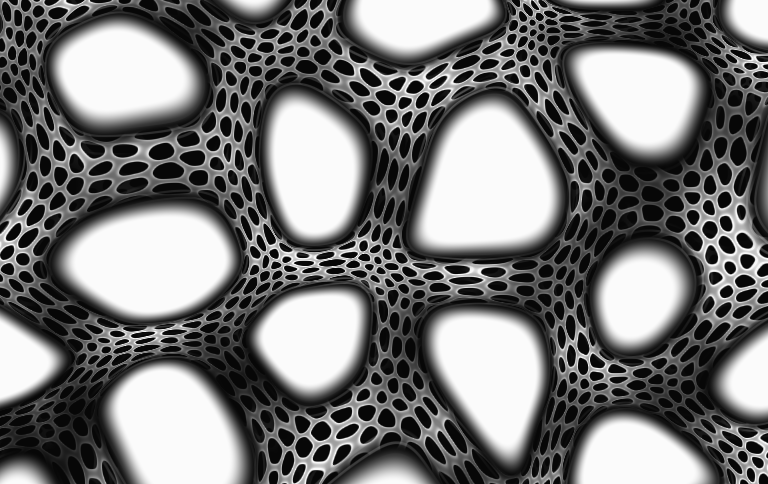
Reproduce this background procedurally as a Shadertoy shader.

```glsl
// Black and white web of perforated struts around large glowing openings.
// Soft hexagonal cells give the openings; the same cells, at a finer scale and
// pulled toward the opening centres, give the stretched perforations.

const float ROW_HEIGHT = 0.866;
const float OPENING_SCALE = 2.5;    // openings per canvas height
const float MESH_SCALE = 8.3;       // perforations per opening spacing
const mat2 GRID_TILT = mat2(0.94, 0.342, -0.342, 0.94);

vec2 hash2(vec2 p) {
    vec3 a = fract(p.xyx * vec3(0.1031, 0.1030, 0.0973));
    a += dot(a, a.yzx + 33.33);
    return fract((a.xx + a.yz) * a.zy);
}

float gradientDot(vec2 corner, vec2 offset) {
    return dot(hash2(corner) * 2.0 - 1.0, offset);
}

float gradientNoise(vec2 p) {
    vec2 i = floor(p), f = p - i;
    vec2 u = f * f * f * (f * (f * 6.0 - 15.0) + 10.0);
    vec2 e = vec2(1.0, 0.0);
    float low = mix(gradientDot(i, f), gradientDot(i + e, f - e), u.x);
    float high = mix(gradientDot(i + e.yx, f - e.yx), gradientDot(i + 1.0, f - 1.0), u.x);
    return mix(low, high, u.y);
}

// xy: blended cell centre, z: depth into the cell (about 0.4 at junctions,
// 0.7 on borders, rising toward the centre).
vec3 softCells(vec2 p, float jitter, float tightness) {
    float total = 0.0, squares = 0.0;
    vec2 centre = vec2(0.0);
    for (int j = -2; j <= 2; j++) {
        float row = floor(p.y / ROW_HEIGHT) + float(j);
        float shift = 0.5 * mod(row, 2.0);
        for (int i = -2; i <= 2; i++) {
            vec2 id = vec2(floor(p.x - shift) + float(i), row);
            vec2 c = vec2(id.x + shift + 0.5, (row + 0.5) * ROW_HEIGHT);
            c += jitter * (hash2(id + 40.0) - 0.5);
            float weight = exp(-tightness * dot(c - p, c - p));
            total += weight;
            squares += weight * weight;
            centre += weight * c;
        }
    }
    float mixing = 1.0 - squares / (total * total);
    return vec3(centre / total, -log(max(mixing, 1e-4)));
}

// Rib coverage in x, brightness across the rib in y.
vec2 meshRibs(vec2 p, float thickness) {
    float depth = softCells(p, 0.4, 7.0).z;
    float blur = clamp(fwidth(depth), 0.02, 0.8) * 0.7;
    float cover = 1.0 - smoothstep(thickness - blur, thickness + blur, depth);
    return vec2(cover, 0.7 + 0.5 * smoothstep(0.4, thickness, depth));
}

// Thin strands that follow the rims of the openings.
float rimStrands(float depth, float wobble) {
    float phase = depth * 3.2 + wobble;
    float blur = clamp(fwidth(phase), 0.02, 0.5);
    float line = abs(fract(phase) - 0.5);
    float band = smoothstep(0.8, 1.1, depth) * (1.0 - smoothstep(1.3, 1.7, depth));
    return band * (1.0 - smoothstep(0.05, 0.08 + blur, line));
}

void mainImage(out vec4 fragColor, in vec2 fragCoord) {
    vec2 p = fragCoord / iResolution.y * OPENING_SCALE + vec2(3.2, 5.3);

    // Large openings, bent out of regular shape
    vec2 bend = vec2(gradientNoise(p * 0.8), gradientNoise(p * 0.8 + 17.0));
    vec2 q = GRID_TILT * (p + 0.34 * bend);
    vec3 opening = softCells(q, 0.4, 7.5);
    float depth = opening.z;
    vec2 inward = opening.xy - q;

    // Surface coordinates, squeezed across struts and toward the rims
    float stretch = 0.33 + 0.22 * gradientNoise(p * 0.9 + 31.0);
    float pull = stretch + 0.36 * smoothstep(0.65, 2.0, depth);
    vec2 surface = (q + inward * pull) * MESH_SCALE;

    // Broad light and shade
    float light = smoothstep(-0.4, 0.42, gradientNoise(p * 1.3 + 5.0));
    float detail = gradientNoise(p * 4.0 + 9.0);
    float tone = mix(0.26, 1.0, light) + 0.3 * detail;
    tone *= 1.0 + 1.0 * dot(inward, vec2(-0.5, 0.8));
    float visible = 1.0 - smoothstep(0.85, 1.5, depth);

    // Dim rear layer, strands, then the front mesh
    float shade = 0.028;
    float rear = meshRibs(surface * 1.15 + vec2(7.4, 3.7), 0.9).x;
    shade += 0.07 * rear * visible * smoothstep(0.0, 0.4, detail);
    shade += 0.26 * light * rimStrands(depth, gradientNoise(p * 2.0) * 2.0);
    vec2 ribs = meshRibs(surface, 1.1 + 0.22 * light + 0.2 * detail);
    shade = mix(shade, clamp(tone * ribs.y, 0.06, 0.97), ribs.x * visible);

    // Soft white glow through the openings
    float glow = smoothstep(1.3, 2.5, depth);
    fragColor = vec4(vec3(mix(shade, 0.985, glow)), 1.0);
}
```
